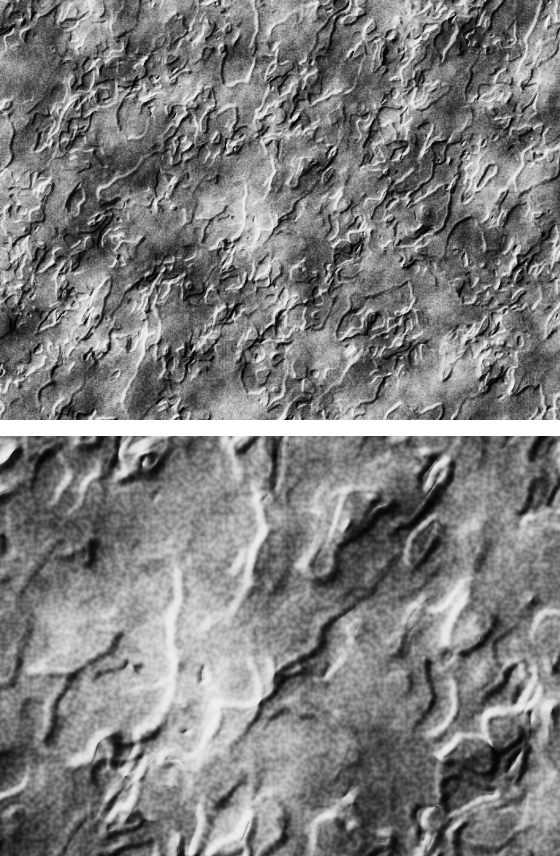
Top, the full canvas; bottom, a detail of the centre.
A WebGL 2 fragment shader for this texture:

```glsl
#version 300 es
precision highp float;
// Rough grey rock: ragged flake edges and curled ridges lit from the upper left.
// Edges are contour lines of warped fractal noise, shaded by an analytic
// ridge-and-step profile, laid over cloudy tone and fine grain.
#define MID_TONE 0.472
#define TONE_RANGE 0.47
#define BLOTCH 0.47
#define RELIEF 0.51
#define SOFT_SLOPE 0.005
#define GRAIN 0.20
#define EDGE_WIDTH 0.0053
#define STREAK_ANGLE 1.03
#define STRETCH 0.55
#define WIGGLE 0.010
#define FLAKE_GAP 0.44
#define CURL_GAP 0.46

uniform vec2 u_resolution;
out vec4 fragColor;

float hash(vec2 cell) {
  return fract(sin(dot(cell, vec2(127.1, 311.7))) * 43758.5453);
}

mat2 rotation(float angle) {
  float c = cos(angle), s = sin(angle);
  return mat2(c, s, -s, c);
}

float cornerRamp(vec2 cell, vec2 offset) {
  float angle = 6.28318 * hash(cell);
  return dot(vec2(cos(angle), sin(angle)), offset);
}

// Gradient noise, centred on zero
float noise(vec2 p) {
  vec2 cell = floor(p), f = fract(p);
  vec2 blend = f * f * f * (f * (f * 6.0 - 15.0) + 10.0);
  vec2 e = vec2(1.0, 0.0);
  float low = mix(cornerRamp(cell, f), cornerRamp(cell + e, f - e), blend.x);
  float high = mix(cornerRamp(cell + e.yx, f - e.yx),
                   cornerRamp(cell + e.xx, f - e.xx), blend.x);
  return mix(low, high, blend.y);
}

float fbm(vec2 p, int octaves, float gain) {
  mat2 turn = 2.0 * rotation(0.65);
  float sum = 0.0, amplitude = 1.0;
  for (int i = 0; i < octaves; i++) {
    sum += amplitude * noise(p);
    amplitude *= gain;
    p = turn * p + 17.3;
  }
  return sum;
}

// Squeeze space so that features run along the streak direction
vec2 streaked(vec2 p, float stretch) {
  return vec2(stretch, 1.0) * (rotation(-STREAK_ANGLE) * p);
}

float field(vec2 p, float scale, float stretch, int octaves, float gain) {
  p += WIGGLE * vec2(noise(p * 27.0), noise(p * 27.0 + 31.7));
  return fbm(streaked(p, stretch) * scale + scale * 3.7, octaves, gain);
}

// Light on the ridges and steps that follow the contours of the field
float edgeLight(vec2 p, float scale, float stretch, int octaves, float gain, float gap) {
  const vec2 light = vec2(-0.80, 0.60);
  vec2 e = vec2(0.002, 0.0);
  float centre = field(p, scale, stretch, octaves, gain);
  vec2 slope = vec2(
    field(p + e, scale, stretch, octaves, gain) - field(p - e, scale, stretch, octaves, gain),
    field(p + e.yx, scale, stretch, octaves, gain) - field(p - e.yx, scale, stretch, octaves, gain)
  ) / (2.0 * e.x);
  float steepness = length(slope) + 0.01;

  // Signed distance to the nearest contour, in edge widths
  float phase = fract(centre / gap) - 0.5;
  float d = phase * gap / (steepness * EDGE_WIDTH);
  float window = cos(3.14159 * phase);
  float profile = (0.55 - 1.8 * d) * exp(-d * d) * window * window;
  float facing = -dot(slope, light);
  return RELIEF * profile * facing / steepness + SOFT_SLOPE * facing;
}

void main() {
  vec2 p = gl_FragCoord.xy / u_resolution.y;

  // Patches of crumbled rock between smoother flakes
  float crumble = smoothstep(-0.22, 0.16, fbm(p * 8.0 + 41.0, 2, 0.6));
  float ridged = smoothstep(-0.2, 0.1, noise(streaked(p, STRETCH) * 14.0 + 73.0));

  float flakes = edgeLight(p, 7.5, STRETCH, 4, mix(0.38, 0.55, crumble), FLAKE_GAP);
  float curls = edgeLight(p, 22.0, 0.9, 2, 0.4, CURL_GAP);

  // Cloudy tone and grain
  float blotch = fbm(streaked(p, 0.75) * 6.5 + 9.0, 5, 0.68);
  float grain = noise(p * 265.0) + 0.7 * noise(p * 130.0 + 5.0);

  float shade = BLOTCH * blotch + GRAIN * grain;
  shade += flakes * mix(0.4, 1.05, ridged);
  shade += curls * mix(0.12, 1.1, crumble);

  float grey = MID_TONE + TONE_RANGE * tanh(shade / TONE_RANGE);
  fragColor = vec4(vec3(grey), 1.0);
}
```
